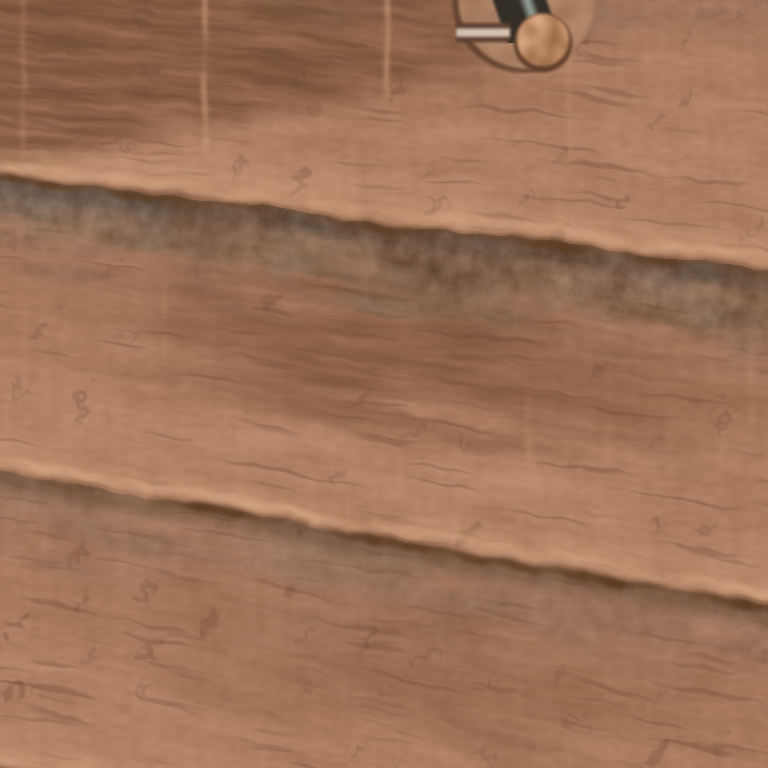
A Shadertoy shader for this texture:

```glsl
// Weathered overlapping wooden boards, slightly tilted, with a metal peg at the top edge.

float hash(vec2 p) {
    p = fract(p * vec2(0.1031, 0.1137));
    p += dot(p, p.yx + 33.33);
    return fract((p.x + p.y) * p.x * 7.31);
}

vec2 gradientAt(vec2 cell) {
    float a = 6.2832 * hash(cell + 57.0);
    return vec2(cos(a), sin(a));
}

// Gradient noise, roughly -0.7 to 0.7
float noise(vec2 p) {
    vec2 i = floor(p), f = fract(p), e = vec2(1, 0);
    vec2 u = f * f * f * (f * (f * 6.0 - 15.0) + 10.0);
    float low = mix(dot(gradientAt(i), f), dot(gradientAt(i + e), f - e), u.x);
    float high = mix(dot(gradientAt(i + e.yx), f - e.yx), dot(gradientAt(i + 1.0), f - 1.0), u.x);
    return mix(low, high, u.y);
}

float fbm(vec2 p) {
    float sum = 0.0, amp = 0.6;
    for (int i = 0; i < 4; i++) {
        sum += amp * noise(p);
        p = p * 2.03 + 17.1;
        amp *= 0.5;
    }
    return sum;
}

float band(float a, float b, float soft, float x) {
    return smoothstep(a - soft, a + soft, x) * (1.0 - smoothstep(b - soft, b + soft, x));
}

float disc(vec2 p, float r) {
    return 1.0 - smoothstep(-0.004, 0.004, length(p) - r);
}

vec3 boards(vec2 uv) {
    // Seams lie at whole numbers of k and fan out towards the right
    float k = (0.772 - 0.124 * uv.x - uv.y) / (0.386 + 0.05 * uv.x);
    k += 0.02 * noise(vec2(uv.x * 5.0, floor(k + 0.5) * 9.0)) + 0.014 * noise(uv * 28.0);
    float row = floor(k), f = k - row, seam = k - floor(k + 0.5);
    vec2 g = vec2(uv.x, k);

    // Broad tone, fine grain along the boards, faint weave across them
    float tone = 0.58 + 0.5 * fbm(g * vec2(3.0, 6.0) + 4.0) + 0.2 * smoothstep(0.4, 0.9, f);
    tone += 0.3 * fbm(g * vec2(6.0, 26.0)) + 0.35 * fbm(uv * vec2(14.0, 20.0));
    tone += 0.13 * noise(uv * vec2(75.0, 9.0)) + 0.2 * noise(uv * vec2(60.0, 120.0));
    vec3 col = mix(vec3(0.585, 0.405, 0.295), vec3(0.725, 0.535, 0.425), clamp(tone, -0.3, 1.1));

    // Brown stain: a wedge on the top board, streaky patches on the others
    float across = (uv.x - 0.52) / 0.34;
    float patchy = band(0.2, 0.6, 0.14, f + 0.3 * fbm(g * vec2(4.0, 9.0))) * exp(-across * across);
    float wedge = smoothstep(0.0, 0.06, uv.y - 0.75 - 0.2 * uv.x + 0.04 * fbm(uv * 7.0));
    wedge *= 1.0 - smoothstep(0.45, 0.95, uv.x);
    float stain = row < 0.0 ? 0.85 * wedge : patchy * (0.75 - 0.4 * row);
    stain *= 0.85 + 1.0 * fbm(g * vec2(7.0, 24.0) + 3.0);
    col = mix(col, vec3(0.47, 0.32, 0.22), clamp(stain, 0.0, 1.0));

    // Sparse short dark streaks and ragged specks
    float streak = smoothstep(0.22, 0.5, noise(g * vec2(7.0, 42.0) + 5.0));
    float speck = smoothstep(0.36, 0.55, noise(uv * 24.0 + 0.6 * noise(uv * 70.0)));
    col = mix(col, vec3(0.42, 0.28, 0.20), 0.3 * streak + 0.3 * speck);

    // Blotchy grime hanging below each seam
    float grime = 1.0 - smoothstep(0.03, 0.36, f + 0.3 * fbm(g * vec2(6.0, 10.0) + 8.0));
    grime *= row < 0.5 ? 0.85 : 0.35;
    vec3 dirt = mix(vec3(0.39, 0.29, 0.22), vec3(0.56, 0.45, 0.37), 0.5 + 1.2 * fbm(uv * 13.0));
    dirt = mix(dirt, vec3(0.46, 0.43, 0.39), 0.5 * smoothstep(0.0, 0.4, noise(uv * 6.0 + 2.0)));
    col = mix(col, dirt + 0.16 * fbm(uv * vec2(45.0, 40.0)), grime);

    // Pale worn lip, broken into stretches, just above each seam
    float wear = clamp(0.75 + 1.4 * fbm(vec2(uv.x * 11.0, k * 14.0)), 0.1, 1.4);
    float lip = 0.3 * band(-0.1, -0.01, 0.035, seam) + 0.5 * band(-0.05, -0.015, 0.014, seam);
    col = mix(col, vec3(0.82, 0.635, 0.49), min(lip * wear, 0.9));

    // Soft shadow and a thin dark gap that fades in and out along the seam
    col *= 1.0 - 0.16 * band(0.0, 0.06, 0.03, seam);
    float open = clamp(0.55 + 1.5 * fbm(vec2(uv.x * 9.0, floor(k + 0.5) * 5.3 + 2.0)), 0.12, 0.95);
    float gap = band(-0.004, 0.008 + 0.022 * open, 0.013, seam);
    return mix(col, vec3(0.36, 0.23, 0.13), gap * open);
}

void mainImage(out vec4 fragColor, in vec2 fragCoord) {
    vec2 uv = fragCoord / iResolution.xy;
    vec3 col = boards(uv);

    // Broken pale drips: strong on the top board, faint and short below
    for (int i = 0; i < 8; i++) {
        float n = float(i), x = fract(0.03 + 0.237 * n) + 0.004 * noise(vec2(uv.y * 14.0, n));
        float end = n == 2.0 ? 0.865 : n < 4.0 ? 0.78 : 0.25 + 0.3 * hash(vec2(n, 9.0));
        float line = exp(-pow((uv.x - x) / 0.0045, 2.0)) * smoothstep(end - 0.01, end + 0.03, uv.y);
        line *= clamp(0.7 + 1.6 * noise(vec2(n * 7.3, uv.y * 26.0)), 0.0, 1.0);
        if (n > 3.0) line *= 1.0 - smoothstep(end + 0.06, end + 0.14, uv.y);
        col = mix(col, vec3(0.77, 0.59, 0.46), line * (n == 1.0 || n == 2.0 ? 0.55 : 0.25));
    }

    // Round plate with a shaded rim
    vec2 p = uv - vec2(0.686, 1.0);
    float rim = disc(p + vec2(0.004, 0.002), 0.093) * (1.0 - smoothstep(0.0, 0.06, p.x));
    col = mix(col, vec3(0.36, 0.24, 0.17), 0.8 * rim);
    col = mix(col, vec3(0.69, 0.52, 0.40) + 0.12 * noise(uv * 30.0), 0.9 * disc(p, 0.089));

    // Dark peg with a bright streak, a silver bar and a copper end
    float side = uv.x - 0.695 + 0.35 * (uv.y - 0.95);
    vec3 steel = mix(vec3(0.20, 0.18, 0.15), vec3(0.56, 0.60, 0.56), band(0.002, 0.015, 0.007, side));
    col = mix(col, steel, band(-0.036, 0.034, 0.004, side) * step(0.944, uv.y));
    float bar = band(0.594, 0.664, 0.004, uv.x);
    col = mix(col, vec3(0.36, 0.25, 0.18), bar * band(0.945, 0.97, 0.004, uv.y));
    col = mix(col, vec3(0.82, 0.75, 0.69), bar * band(0.952, 0.963, 0.004, uv.y));
    vec2 cap = uv - vec2(0.707, 0.944);
    col = mix(col, vec3(0.38, 0.25, 0.17), disc(cap, 0.038));
    vec3 copper = vec3(0.72, 0.52, 0.38) + 1.2 * cap.y + 0.2 * noise(uv * 45.0);
    col = mix(col, copper, disc(cap - vec2(0.0, 0.004), 0.034));

    fragColor = vec4(clamp(col, 0.0, 1.0), 1.0);
}
```
